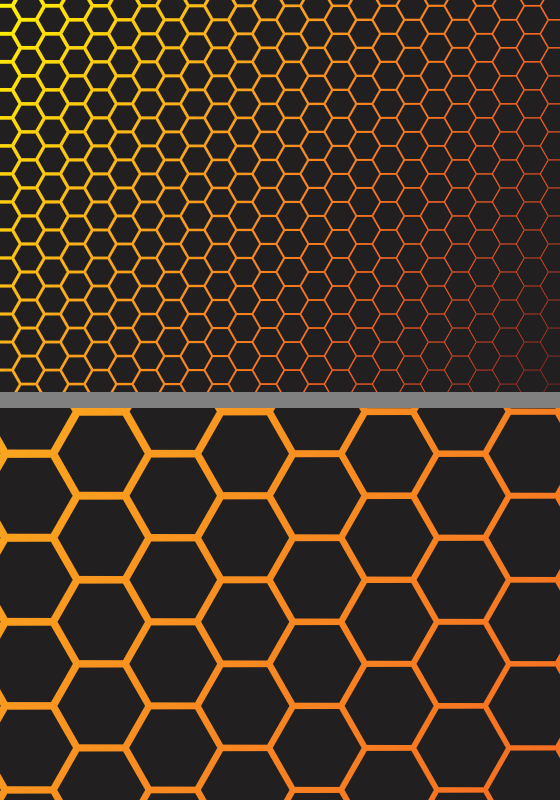
Top, the full canvas; bottom, a detail of the centre.
Reproduce this pattern procedurally as a Shadertoy shader.

```glsl
// A honeycomb of flat-topped hexagon outlines on near-black. Nearest-centre
// hexagon distance gives the lines; one diagonal ramp from the top left corner
// thins them and turns them from yellow through orange to a dim red.

#define GRID vec2(23.34, 13.99)      // columns and rows across the canvas
#define FIRST_CELL vec2(0.185, 0.707) // a cell centre, in cells from top left
#define WIDE 0.143                   // line width at the ramp start, in row heights
#define THIN 0.018                   // line width at the ramp end
#define SLANT 0.315                  // downward share of the ramp
#define GROUND vec3(0.135, 0.122, 0.125)
#define YELLOW vec3(1.00, 0.95, 0.00)
#define AMBER vec3(0.98, 0.66, 0.12)
#define ORANGE vec3(0.96, 0.40, 0.14)
#define RED vec3(0.74, 0.16, 0.15)

const float ROOT3 = 1.7320508;

// Distance from p to the nearest cell border; cells have unit height.
float borderDistance(vec2 p) {
    vec2 period = vec2(ROOT3, 1.0);
    vec2 a = p - period * floor(p / period + 0.5);
    vec2 b = p - period * (floor(p / period) + 0.5);
    vec2 q = abs(dot(a, a) < dot(b, b) ? a : b);
    return 0.5 - max(q.y, 0.5 * (ROOT3 * q.x + q.y));
}

// Colour of the lines along the ramp.
vec3 lineColour(float t) {
    vec3 c = mix(YELLOW, AMBER, clamp(t / 0.33, 0.0, 1.0));
    c = mix(c, ORANGE, clamp((t - 0.33) / 0.37, 0.0, 1.0));
    return mix(c, RED, clamp((t - 0.70) / 0.30, 0.0, 1.0));
}

void mainImage(out vec4 fragColor, in vec2 fragCoord) {
    vec2 uv = fragCoord / iResolution.xy;
    uv.y = 1.0 - uv.y;

    // Lattice coordinates
    vec2 p = (uv * GRID - FIRST_CELL) * vec2(0.5 * ROOT3, 1.0);
    float d = borderDistance(p);

    // Diagonal ramp and tapering line width
    float t = mix(uv.x, uv.y, SLANT);
    float halfWidth = 0.5 * mix(WIDE, THIN, t);

    // Box-filtered coverage keeps lines thinner than a pixel faint
    float pixel = GRID.y / iResolution.y;
    float cover = clamp((halfWidth - d) / pixel + 0.5, 0.0, 1.0)
                - clamp((-halfWidth - d) / pixel + 0.5, 0.0, 1.0);

    fragColor = vec4(mix(GROUND, lineColour(t), cover), 1.0);
}
```
